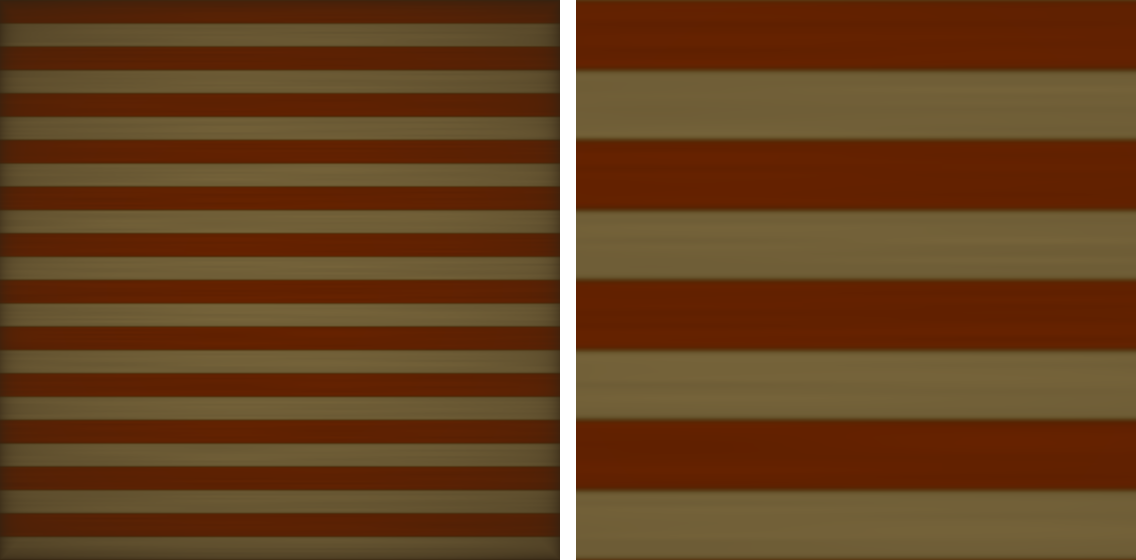
Left: the whole. Right: its middle third, enlarged.
This pattern is drawn by a three.js fragment shader. Its source:

```glsl
// Horizontal cloth stripes, rust over khaki, with dark soft seams and faint
// thread streaks. Stripes come from a folded distance to the nearest seam;
// a broad vignette and a narrow rim fade the cloth to a dull brown.
varying vec2 vUv;

const float REPEATS = 12.0;          // rust and khaki pairs up the canvas
const float SEAM_SOFTNESS = 0.0018;  // half width of the colour change
const float SEAM_WIDTH = 0.0022;     // reach of the dark seam line
const float SEAM_DEPTH = 0.20;
const float THREADS = 256.0;         // thread rows up the canvas
const float STREAKS = 5.0;           // streak lengths across the canvas
const float THREAD_DEPTH = 0.035;
const float VIGNETTE = 0.22;
const float RIM_WIDTH = 0.016;
const float RIM_DEPTH = 0.38;

const vec3 RUST = vec3(0.390, 0.130, 0.000);
const vec3 KHAKI = vec3(0.450, 0.380, 0.222);
const vec3 SEAM = vec3(0.260, 0.170, 0.020);
const vec3 SHADE = vec3(0.180, 0.130, 0.070);

float hash(vec2 p) {
  vec3 q = fract(vec3(p.xyx) * 0.1031);
  q += dot(q, q.yzx + 33.33);
  return fract((q.x + q.y) * q.z);
}

float valueNoise(vec2 p) {
  vec2 cell = floor(p);
  vec2 t = smoothstep(0.0, 1.0, fract(p));
  float low = mix(hash(cell), hash(cell + vec2(1.0, 0.0)), t.x);
  float high = mix(hash(cell + vec2(0.0, 1.0)), hash(cell + 1.0), t.x);
  return mix(low, high, t.y);
}

// Signed distance to the nearest seam, positive inside a rust stripe.
float stripeDistance(float y) {
  float fold = abs(fract(y * REPEATS - 0.25) - 0.5);
  return (0.25 - fold) / REPEATS;
}

// Amount of shade: broad falloff from the centre plus a narrow rim.
float edgeShade(vec2 uv) {
  vec2 fromCentre = 2.0 * uv - 1.0;
  vec2 toEdge = min(uv, 1.0 - uv);
  float rim = exp(-min(toEdge.x, toEdge.y) / RIM_WIDTH);
  return VIGNETTE * dot(fromCentre, fromCentre) + RIM_DEPTH * rim;
}

void main() {
  // Stripes and the seams between them
  float d = stripeDistance(vUv.y);
  vec3 color = mix(KHAKI, RUST, smoothstep(-SEAM_SOFTNESS, SEAM_SOFTNESS, d));
  float seam = exp(-d * d / (SEAM_WIDTH * SEAM_WIDTH));
  color = mix(color, SEAM, SEAM_DEPTH * 2.0 * seam);

  // Long thread streaks
  float thread = valueNoise(vUv * vec2(STREAKS, THREADS)) - 0.5;
  color *= 1.0 + 2.0 * THREAD_DEPTH * thread;

  // Faded border
  color = mix(color, SHADE, min(edgeShade(vUv), 1.0));
  gl_FragColor = vec4(color, 1.0);
}
```
